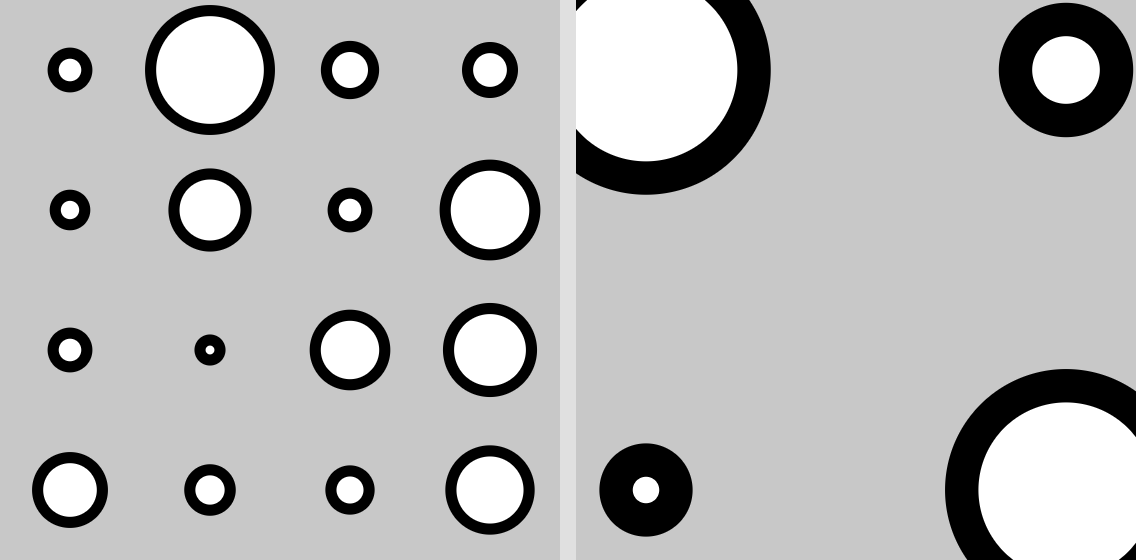
Left: the whole. Right: its middle third, enlarged.
Give the GLSL for this pattern, as a WebGL 2 fragment shader.

```glsl
#version 300 es
precision highp float;
// Four by four grid of white discs with black outlines on flat grey.
// Each cell holds one centred disc of its own size; the outline has a
// constant width. Whole cells and wrapped indices make the tile seamless.

#define CELLS 4
#define OUTLINE_WIDTH 0.0795
#define GROUND_COLOR vec3(0.784)
#define OUTLINE_COLOR vec3(0.0)
#define DISC_COLOR vec3(1.0)

uniform vec2 u_resolution;
out vec4 fragColor;

// Outer radius of each disc in cell widths, rows from the bottom up.
const float OUTER_RADIUS[CELLS * CELLS] = float[](
    0.271, 0.184, 0.176, 0.319,
    0.160, 0.111, 0.288, 0.336,
    0.145, 0.297, 0.160, 0.360,
    0.160, 0.464, 0.208, 0.200
);

// Antialiased coverage of a shape from its signed distance.
float coverage(float signedDistance, float pixelSize) {
    return clamp(0.5 - signedDistance / pixelSize, 0.0, 1.0);
}

void main() {
    // Grid coordinates and the size of one pixel in cell widths.
    vec2 grid = gl_FragCoord.xy / u_resolution * float(CELLS);
    float pixelSize = float(CELLS) / min(u_resolution.x, u_resolution.y);

    // Cell index, wrapped to the tile, selects the disc size.
    ivec2 cell = ivec2(mod(floor(grid), float(CELLS)));
    float radius = OUTER_RADIUS[cell.y * CELLS + cell.x];

    // Outlined disc at the cell centre.
    float edge = length(fract(grid) - 0.5) - radius;
    vec3 color = mix(GROUND_COLOR, OUTLINE_COLOR, coverage(edge, pixelSize));
    color = mix(color, DISC_COLOR, coverage(edge + OUTLINE_WIDTH, pixelSize));

    fragColor = vec4(color, 1.0);
}
```
